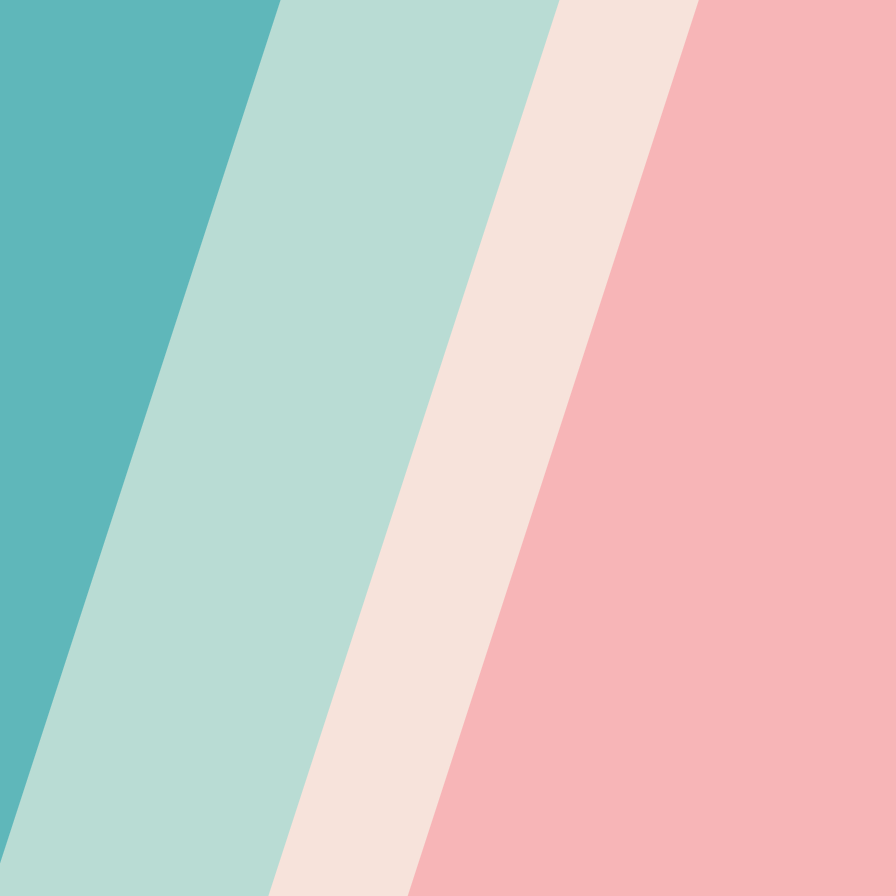
This background is drawn by a Shadertoy shader. Its source:

```glsl
// Four flat pastel bands split by parallel slanted edges: teal, mint, cream and pink.

// Coverage to the right of an edge that meets the bottom at x = base.
float rightOf(float base, float slantedX, float pixel) {
    return clamp((slantedX - base) / pixel + 0.5, 0.0, 1.0);
}

void mainImage(out vec4 fragColor, in vec2 fragCoord) {
    vec2 uv = fragCoord / iResolution.xy;

    // Shear by 18 degrees so every band edge becomes vertical
    float slantedX = uv.x - uv.y * tan(radians(18.0));
    float pixel = 1.1 / iResolution.x;

    // Lay the bands from left to right
    vec3 teal  = vec3(0.373, 0.718, 0.729);
    vec3 mint  = vec3(0.725, 0.863, 0.831);
    vec3 cream = vec3(0.969, 0.890, 0.859);
    vec3 pink  = vec3(0.969, 0.710, 0.718);

    vec3 color = mix(teal, mint, rightOf(-0.0118, slantedX, pixel));
    color = mix(color, cream, rightOf(0.2995, slantedX, pixel));
    color = mix(color, pink, rightOf(0.455, slantedX, pixel));

    fragColor = vec4(color, 1.0);
}
```
